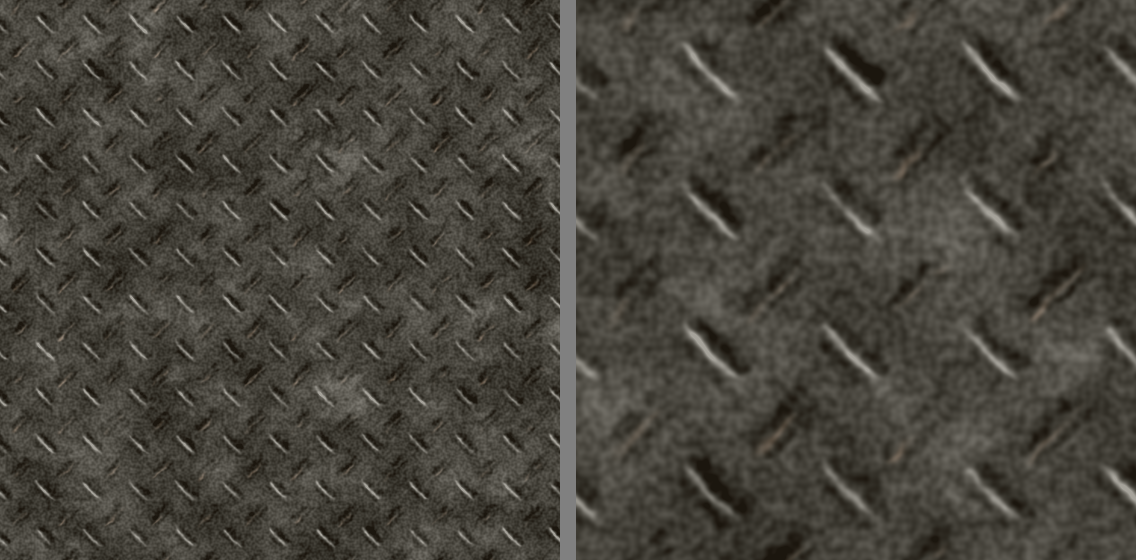
Left: the whole. Right: its middle third, enlarged.
Give the GLSL for this texture, as a WebGL 2 fragment shader.

```glsl
#version 300 es
precision highp float;
// Worn dark steel tread plate: a 12 by 12 grid of crossed raised lugs under grime and grain.

uniform vec2 u_resolution;
out vec4 fragColor;

float hash(vec2 p) {
    vec3 q = fract(p.xyx * vec3(0.1031, 0.1030, 0.0973));
    q += dot(q, q.yzx + 33.33);
    return fract((q.x + q.y) * q.z);
}

float gradientDot(vec2 cell, vec2 offset) {
    float angle = 6.28318 * hash(cell);
    return dot(vec2(cos(angle), sin(angle)), offset);
}

float gradientNoise(vec2 p) {
    vec2 i = floor(p), f = fract(p);
    vec2 u = f * f * f * (f * (f * 6.0 - 15.0) + 10.0);
    vec2 e = vec2(1, 0);
    float low = mix(gradientDot(i, f), gradientDot(i + e, f - e), u.x);
    float high = mix(gradientDot(i + e.yx, f - e.yx), gradientDot(i + 1.0, f - 1.0), u.x);
    return mix(low, high, u.y);
}

float fbm(vec2 p) {
    float sum = 0.0, amplitude = 1.0;
    for (int i = 0; i < 5; i++) {
        sum += amplitude * gradientNoise(p);
        p = mat2(1.6, 1.2, -1.2, 1.6) * p + 17.3;
        amplitude *= 0.72;
    }
    return sum;
}

// Soft stroke profile around a line.
float ridge(float distance, float width) {
    return exp(-distance * distance / (width * width));
}

// Lug coordinates: x along the axis, y across it, positive upward.
vec2 lugSpace(vec2 p, vec2 axis) {
    vec2 q = fract(p + 0.5) - 0.5;
    return vec2(dot(q, axis), dot(q, vec2(-axis.y, axis.x)));
}

void main() {
    vec2 uv = gl_FragCoord.xy / u_resolution;
    vec2 grid = uv * 12.0;
    float wear = gradientNoise(uv * 52.0 + 9.0);
    float chips = gradientNoise(uv * 95.0 + 31.0);

    // Grime blotches, ragged pale scuffs and grain
    float grime = fbm(uv * 8.0 + 3.0);
    float tone = 0.268 + 0.115 * grime;
    tone += 0.10 * smoothstep(0.25, 0.9, fbm(uv * 6.0 + 41.0) + 0.3 * wear);
    tone += 0.11 * gradientNoise(uv * 190.0) + 0.075 * chips;

    // Bright lugs falling to the right, shaded on their upper side
    vec2 p = grid - vec2(0.97, 0.484);
    float variation = hash(floor(p + 0.5) + 5.0);
    vec2 lug = lugSpace(p, vec2(0.7071, -0.7071));
    float body = smoothstep(0.33, 0.17, abs(lug.x + 0.08 * chips));
    float bend = 0.25 * lug.x * lug.x - 0.02 + 0.02 * chips;
    float shade = max(0.10 + 0.07 * variation + 0.12 * wear, 0.0);
    tone -= body * shade * ridge(lug.y - 0.08 - 0.05 * wear, 0.065);
    tone -= body * 0.08 * ridge(lug.y + 0.10, 0.04);
    float shine = 0.23 + 0.16 * hash(floor(p + 0.5)) + 0.25 * wear - 0.2 * lug.x;
    tone += body * shine * ridge(lug.y - bend, 0.03);

    // Dull lugs rising to the right, mostly two dark worn edges
    p = grid - vec2(0.47, 0.97);
    variation = hash(floor(p + 0.5) + 23.0);
    lug = lugSpace(p, vec2(0.7071));
    lug.y += 0.05 * wear + 0.03 * chips;
    body = smoothstep(0.36, 0.16, abs(lug.x + 0.15 * wear));
    float depth = max(0.09 + 0.06 * variation + 0.12 * wear, 0.0);
    tone -= body * depth * ridge(lug.y - 0.065, 0.06);
    tone -= body * max(0.085 + 0.14 * chips, 0.0) * ridge(lug.y + 0.075, 0.04);
    float glint = body * max(0.04 + 0.18 * wear - 0.2 * lug.x, 0.0) * ridge(lug.y + 0.015, 0.03);
    tone += glint;

    // Warm grey metal, browner in the dark, with a little rust on the dull edges
    tone = clamp(tone, 0.085, 0.64);
    vec3 color = tone + vec3(0.011, 0.0, -0.031);
    color.r += 0.01 * smoothstep(0.2, 0.1, tone);
    color += glint * vec3(0.25, 0.0, -0.15);
    fragColor = vec4(color, 1.0);
}
```
